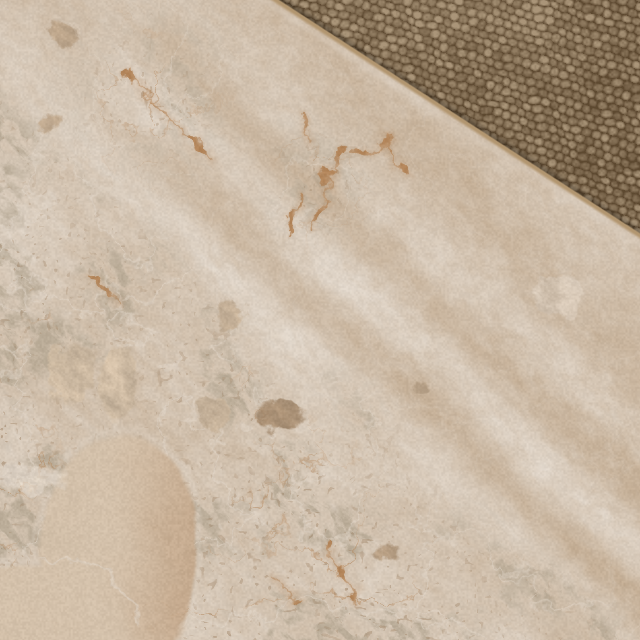
Give the GLSL for this texture, as a Shadertoy shader.

```glsl
// Polished beige breccia slab under slanting light, beside a woven carpet corner.
const vec3 PALE = vec3(0.875, 0.832, 0.782);
const vec3 TAN = vec3(0.755, 0.665, 0.562);
const vec3 GREY = vec3(0.68, 0.625, 0.54);
const vec3 RUST = vec3(0.7, 0.52, 0.35);
const vec3 BROWN = vec3(0.6, 0.485, 0.365);
const vec3 YARN_DARK = vec3(0.365, 0.285, 0.19);
const vec3 YARN_LIGHT = vec3(0.665, 0.585, 0.475);
const vec2 EDGE_POINT = vec2(0.436, 1.0);
const vec2 EDGE_NORMAL = vec2(0.543, 0.84);
const vec2 BAND_AXIS = vec2(0.71, 0.762);
const vec2 WEAVE = vec2(66.0, 80.0);
const float WEAVE_ANGLE = 0.3;

// Inclusions: centre and radii; tone below 0 is white, 0 to 1 is tan to brown
const int CLASTS = 11;
const vec4 CLAST[CLASTS] = vec4[CLASTS](
    vec4(0.098, 0.941, 0.017, 0.02), vec4(0.075, 0.808, 0.016, 0.014),
    vec4(0.358, 0.513, 0.021, 0.023), vec4(0.438, 0.35, 0.036, 0.019),
    vec4(0.606, 0.135, 0.013, 0.011), vec4(0.661, 0.397, 0.014, 0.012),
    vec4(0.338, 0.357, 0.024, 0.025), vec4(0.115, 0.415, 0.036, 0.05),
    vec4(0.188, 0.4, 0.028, 0.055), vec4(0.045, 0.255, 0.052, 0.022),
    vec4(0.872, 0.535, 0.038, 0.03));
const float TONE[CLASTS] = float[CLASTS](
    0.5, 0.5, 0.3, 0.85, 0.7, 0.4, 0.2, 0.08, 0.08, -0.7, -0.4);

// Rusty cracks: start and end
const int CRACKS = 10;
const vec4 CRACK[CRACKS] = vec4[CRACKS](
    vec4(0.47, 0.815, 0.482, 0.785), vec4(0.515, 0.735, 0.495, 0.64),
    vec4(0.54, 0.765, 0.5, 0.71), vec4(0.465, 0.69, 0.455, 0.64),
    vec4(0.55, 0.755, 0.61, 0.78), vec4(0.61, 0.78, 0.633, 0.72),
    vec4(0.195, 0.885, 0.335, 0.755), vec4(0.145, 0.565, 0.19, 0.535),
    vec4(0.435, 0.095, 0.465, 0.055), vec4(0.515, 0.15, 0.56, 0.055));

float hash(vec2 p) {
    vec3 q = fract(p.xyx * vec3(0.1031, 0.103, 0.0973));
    q += dot(q, q.yzx + 33.33);
    return fract((q.x + q.y) * q.z);
}
float noise(vec2 p) {
    vec2 i = floor(p), f = fract(p);
    f = f * f * (3.0 - 2.0 * f);
    return mix(mix(hash(i), hash(i + vec2(1, 0)), f.x),
               mix(hash(i + vec2(0, 1)), hash(i + vec2(1, 1)), f.x), f.y);
}
float fbm(vec2 p) {
    float sum = 0.0, gain = 0.5;
    for (int i = 0; i < 5; i++, gain *= 0.5) {
        sum += gain * noise(p);
        p = mat2(1.6, 1.2, -1.2, 1.6) * p + 7.3;
    }
    return sum;
}
float bell(float x, float centre, float width) {
    float d = (x - centre) / width;
    return exp(-d * d);
}
float segment(vec2 p, vec2 a, vec2 b) {
    vec2 ab = b - a;
    return length(p - a - ab * clamp(dot(p - a, ab) / dot(ab, ab), 0.0, 1.0));
}
float ellipse(vec2 p, vec2 r) { return (length(p / r) - 1.0) * min(r.x, r.y); }
vec2 warp(vec2 p, float scale, float amount) {
    return p + amount * (vec2(fbm(p * scale), fbm(p * scale + 41.0)) - 0.48);
}
float lightBands(vec2 p, float s) {
    float bands = 0.25 * bell(s, 0.69, 0.038) - 0.31 * bell(s, 0.75, 0.036)
                + 0.27 * bell(s, 0.822, 0.032) - 0.36 * bell(s, 0.892, 0.04)
                + 0.1 * bell(s, 0.955, 0.028) - 0.24 * bell(s, 1.035, 0.05);
    return bands * smoothstep(0.05, 0.35, p.x) * mix(1.0, 0.6, smoothstep(0.7, 1.0, p.y));
}
vec3 stone(vec2 p, float px) {
    vec2 w = warp(p, 22.0, 0.028), jag = warp(p, 38.0, 0.04);
    // Grain coordinates, stretched along the bands
    vec2 g = vec2(0.55 * dot(w, vec2(0.73, -0.68)), dot(w, vec2(0.68, 0.73)));
    float cloud = fbm(g * 9.0 + 3.0), mottle = fbm(g * 75.0), s = dot(p, BAND_AXIS);
    float light = 0.6 + lightBands(p, s + 0.05 * (cloud - 0.48)) + 0.55 * (cloud - 0.48);
    light += 0.25 * bell(distance(p, vec2(0.02, 0.69)), 0.0, 0.12);
    light += 0.5 * (mottle - 0.48) - 0.1 * smoothstep(0.6, 1.1, p.x);
    vec3 col = mix(TAN, PALE, clamp(light, 0.0, 1.1));
    // Rough grey matrix, pits, rust and pale threads
    float rough = 1.0 - smoothstep(0.56, 0.7, s + 0.3 * (cloud - 0.5));
    rough = max(rough, 0.8 * bell(distance(p, vec2(0.24, 0.86)), 0.0, 0.11));
    rough = max(rough, 0.7 * bell(distance(p, vec2(0.49, 0.72)), 0.0, 0.08));
    float patches = smoothstep(0.38, 0.6, fbm(jag * 11.0 + 5.0));
    col = mix(col, GREY, rough * patches * 0.7 * smoothstep(0.36, 0.68, mottle));
    col = mix(col, BROWN, rough * 0.6 * smoothstep(0.8, 0.92, noise(w * 150.0)) * cloud);
    float field = fbm(jag * 10.0 + 9.0);
    col = mix(col, PALE, bell(field, 0.48, 0.014) * (0.15 + 0.35 * rough));
    col = mix(col, RUST, rough * 0.5 * bell(field, 0.58, 0.008) * smoothstep(0.45, 0.65, cloud));
    // Large inclusion with a warm right side and white veins
    vec2 big = warp(p, 9.0, 0.035);
    float d = min(ellipse(big - vec2(0.19, 0.15), vec2(0.122, 0.172)),
                  ellipse(big - vec2(0.09, 0.035), vec2(0.19, 0.085)));
    vec3 body = mix(vec3(0.83, 0.755, 0.665), vec3(0.765, 0.65, 0.535),
                    smoothstep(0.14, 0.33, p.x + 0.15 * (cloud - 0.5)));
    float vein = min(segment(jag, vec2(0.04, 0.135), vec2(0.17, 0.105)),
                     segment(jag, vec2(0.17, 0.105), vec2(0.22, 0.03)));
    body = mix(body, PALE, 0.6 * (1.0 - smoothstep(0.0, 0.003 + px, vein)));
    col = mix(col, body, 0.88 * (1.0 - smoothstep(-0.004, 0.003 + px, d)));
    col = mix(col, PALE, 0.3 * bell(d, 0.007, 0.005));
    for (int i = 0; i < CLASTS; i++) {
        float rim = ellipse(jag - CLAST[i].xy, CLAST[i].zw), tone = TONE[i];
        vec3 tint = tone < 0.0 ? PALE : mix(vec3(0.82, 0.745, 0.65), BROWN, tone);
        float cover = (1.0 - smoothstep(-0.003, 0.002 + px, rim)) * (tone < 0.0 ? -tone : 0.8);
        col = mix(col, tint * (0.85 + 0.3 * mottle), cover);
    }
    for (int i = 0; i < CRACKS; i++) {
        float crack = segment(jag, CRACK[i].xy, CRACK[i].zw);
        float wide = smoothstep(0.35, 0.8, noise(p * 60.0 + float(i)));
        float ink = 1.0 - smoothstep(0.003 * wide, 0.003 * wide + 0.001 + px, crack);
        col = mix(col, RUST, ink * (0.4 + 0.4 * wide) + 0.2 * bell(crack, 0.0, 0.008));
    }
    return col + 0.05 * (noise(p * 330.0) - 0.5);
}
// Staggered rounded stitches
vec3 carpet(vec2 p) {
    float c = cos(WEAVE_ANGLE), s = sin(WEAVE_ANGLE);
    vec2 q = mat2(c, -s, s, c) * p * WEAVE;
    q = mat2(c, s, -s, c) * p * WEAVE + 0.5 * noise(q * 0.6);
    q.x += 0.5 * mod(floor(q.y), 2.0);
    float bead = 1.0 - smoothstep(0.2, 0.72, length(fract(q) - 0.5));
    float tone = bead * (0.5 + 0.5 * hash(floor(q))) + 0.3 * (noise(p * 300.0) - 0.5);
    return mix(YARN_DARK, YARN_LIGHT, clamp(tone + 0.4 * (fbm(p * 7.0) - 0.48), 0.0, 1.0));
}
void mainImage(out vec4 fragColor, in vec2 fragCoord) {
    vec2 p = fragCoord / iResolution.xy;
    float px = 1.0 / iResolution.y, edge = dot(p - EDGE_POINT, EDGE_NORMAL);
    vec3 col = mix(stone(p, px), PALE, 0.3 * bell(edge, -0.014, 0.006));
    col = mix(col, vec3(0.7, 0.59, 0.44), smoothstep(-0.008 - px, -0.005 + px, edge));
    vec3 rug = carpet(p) * mix(0.75, 1.0, smoothstep(0.0, 0.012, edge));
    fragColor = vec4(mix(col, rug, smoothstep(-px, px, edge)), 1.0);
}
```
